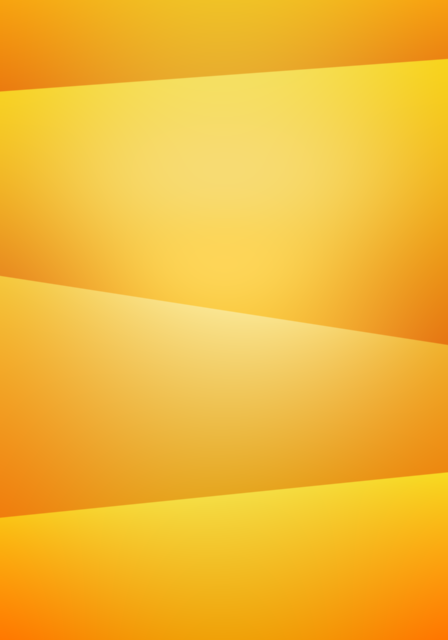
Give the GLSL for this background, as a Shadertoy shader.

```glsl
// Four slanted golden panels, stacked like folded sheets of paper.
// Each blends six colours (left, centre, right at its top and bottom edge);
// soft round glows then brighten the large panel above the middle fold.

#define FOLD_TOP vec2(0.857, 0.908)   // heights at left and right
#define FOLD_MID vec2(0.569, 0.461)
#define FOLD_LOW vec2(0.191, 0.262)
#define CENTRE_FALLOFF 1.25
#define EDGE_PIXELS 1.0
#define PALE_GLOW vec3(0.97, 0.86, 0.47)
#define WARM_GLOW vec3(1.00, 0.84, 0.35)

// Height of a straight fold at x
float foldHeight(vec2 ends, float x) {
    return mix(ends.x, ends.y, x);
}

// Colour along one edge: the centre fades smoothly into both sides
vec3 across(float x, vec3 left, vec3 centre, vec3 right) {
    float weight = pow(max(sin(3.14159 * x), 0.0), CENTRE_FALLOFF);
    return mix(mix(left, right, x), centre, weight);
}

// Vertical position within a panel: 0 at its top, 1 at its bottom
float depthIn(float y, float top, float bottom) {
    return clamp((top - y) / (top - bottom), 0.0, 1.0);
}

float glow(vec2 p, vec2 centre, vec2 radius) {
    vec2 d = (p - centre) / radius;
    return exp(-dot(d, d));
}

// Smooth coverage of everything below a fold
float below(float y, float fold) {
    float soft = EDGE_PIXELS / iResolution.y;
    return 1.0 - smoothstep(-soft, soft, y - fold);
}

void mainImage(out vec4 fragColor, in vec2 fragCoord) {
    vec2 p = fragCoord / iResolution.xy;
    float top = foldHeight(FOLD_TOP, p.x);
    float mid = foldHeight(FOLD_MID, p.x);
    float low = foldHeight(FOLD_LOW, p.x);

    // Upper strip
    vec3 strip = mix(
        across(p.x, vec3(0.97, 0.64, 0.06), vec3(0.94, 0.76, 0.15), vec3(0.97, 0.63, 0.06)),
        across(p.x, vec3(0.92, 0.48, 0.06), vec3(0.91, 0.68, 0.18), vec3(0.92, 0.51, 0.07)),
        depthIn(p.y, 1.0, top));

    // Large panel, with a pale glow above and a warm one near its lower fold
    vec3 large = mix(
        across(p.x, vec3(0.97, 0.82, 0.13), vec3(0.96, 0.88, 0.37), vec3(0.97, 0.83, 0.11)),
        across(p.x, vec3(0.91, 0.54, 0.12), vec3(0.98, 0.79, 0.25), vec3(0.90, 0.46, 0.07)),
        pow(depthIn(p.y, top, mid), 1.2));
    large = mix(large, PALE_GLOW, 0.85 * glow(p, vec2(0.5, 0.73), vec2(0.32, 0.11)));
    large = mix(large, WARM_GLOW, 0.80 * glow(p, vec2(0.5, 0.59), vec2(0.17, 0.065)));

    // Panel below the middle fold
    vec3 lower = mix(
        across(p.x, vec3(0.96, 0.79, 0.24), vec3(0.98, 0.90, 0.57), vec3(0.94, 0.70, 0.18)),
        across(p.x, vec3(0.94, 0.49, 0.05), vec3(0.90, 0.65, 0.12), vec3(0.93, 0.53, 0.06)),
        pow(depthIn(p.y, mid, low), 0.9));

    // Bottom panel
    vec3 base = mix(
        across(p.x, vec3(0.98, 0.77, 0.08), vec3(0.96, 0.87, 0.27), vec3(0.97, 0.86, 0.13)),
        across(p.x, vec3(1.00, 0.47, 0.00), vec3(0.94, 0.63, 0.03), vec3(1.00, 0.46, 0.00)),
        pow(depthIn(p.y, low, 0.0), 0.9));

    // Stack the panels from top to bottom
    vec3 colour = mix(strip, large, below(p.y, top));
    colour = mix(colour, lower, below(p.y, mid));
    colour = mix(colour, base, below(p.y, low));
    fragColor = vec4(colour, 1.0);
}
```
